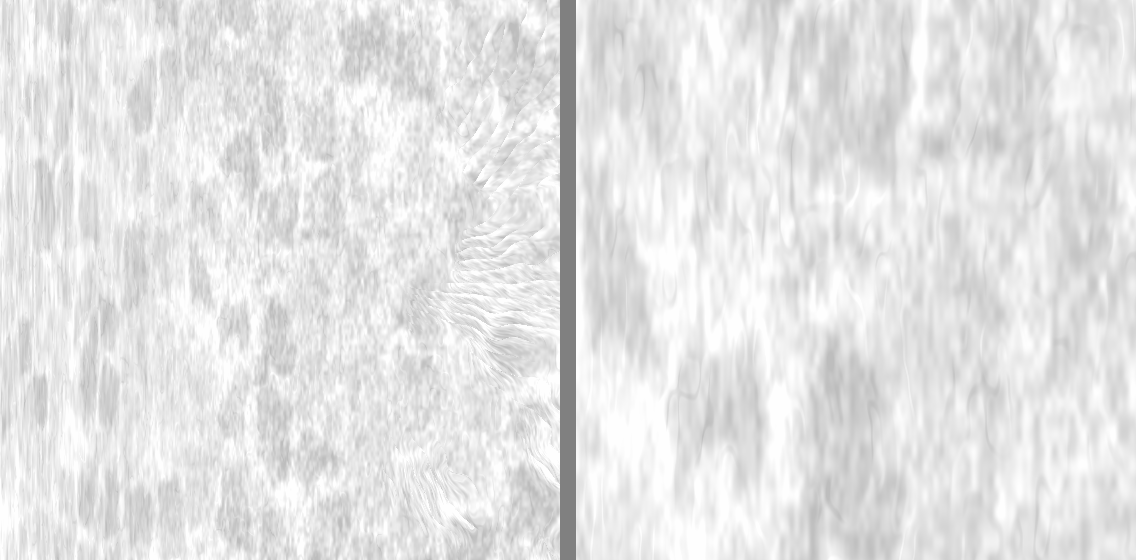
Left, the full canvas; right, a detail of the centre.
Give the GLSL for this texture, as a Shadertoy shader.

```glsl
float hash(vec2 p) {
    vec3 q = fract(vec3(p.xyx) * 0.1031);
    q += dot(q, q.yzx + 33.33);
    return fract((q.x + q.y) * q.z);
}

float noise(vec2 p) {
    vec2 i = floor(p), f = fract(p);
    f = f * f * (3.0 - 2.0 * f);
    return mix(mix(hash(i), hash(i + vec2(1, 0)), f.x),
               mix(hash(i + vec2(0, 1)), hash(i + vec2(1, 1)), f.x), f.y);
}

float fbm(vec2 p) {
    float sum = 0.0, gain = 0.53;
    for (int i = 0; i < 4; i++) {
        sum += gain * noise(p);
        p = p * 2.03 + 17.3;
        gain *= 0.5;
    }
    return sum;
}

// Columns are thin on the left and widen to the right
vec2 stretchColumns(vec2 p) {
    return vec2(log(1.0 + 3.2 * max(p.x, -0.2)) / 0.09, p.y * 6.5);
}

// Returns the gap to the neighbouring cell and a random value of the cell
vec2 cells(vec2 p) {
    vec2 base = floor(p);
    float nearest = 9.0, second = 9.0, id = 0.0;
    for (int y = -2; y <= 2; y++) {
        for (int x = -2; x <= 2; x++) {
            vec2 c = base + vec2(x, y);
            float shift = hash(vec2(c.x, 5.0));
            vec2 jitter = vec2(hash(c + 11.0), hash(c + 47.0)) - 0.5;
            vec2 d = c + 0.5 + jitter * vec2(0.3, 0.6) + vec2(0.0, shift - 0.5) - p;
            float dist = length(d * vec2(1.1, 0.9));
            if (dist < nearest) {
                second = nearest;
                nearest = dist;
                id = hash(c + 83.0);
            } else {
                second = min(second, dist);
            }
        }
    }
    return vec2(second - nearest, id);
}

void mainImage(out vec4 fragColor, in vec2 fragCoord) {
    vec2 p = fragCoord / iResolution.xy;

    // Torn, fanned slivers on the right
    vec2 arm = p - vec2(0.62, 0.5);
    float fan = atan(arm.y, arm.x) * 11.0 + 2.6 * noise(p * 6.0) + 0.7 * noise(p * 25.0);
    float saw = fract(fan);
    saw *= 1.0 - smoothstep(0.95, 1.0, saw);
    float torn = smoothstep(0.73, 0.83, p.x + 0.16 * (noise(p * 7.0 + 5.0) - 0.5));
    float patches = smoothstep(0.22, 0.45, noise(p * vec2(9.0, 11.0) + 31.0));
    float tear = torn * patches;
    vec2 across = normalize(vec2(-arm.y, arm.x) + 0.001);
    vec2 q = p + tear * saw * (across * 0.03 + vec2(0.035, 0.0));

    // Pale ragged walls around grey elongated cells
    vec2 s = stretchColumns(q);
    vec2 wobble = vec2(fbm(s * vec2(1.3, 1.6)), fbm(s * vec2(1.3, 1.6) + 40.0)) - 0.5;
    vec2 cell = cells(s + wobble * vec2(0.45, 0.9));
    float rough = fbm(s * vec2(4.0, 3.5) + 9.0) - 0.5;
    float core = smoothstep(0.02, 0.42, cell.x + 0.6 * rough);
    float body = mix(0.825, 0.9, smoothstep(0.15, 0.85, cell.y));
    float tone = mix(0.938, body, core);
    float cloud = fbm(s * vec2(1.4, 1.5) + 70.0);
    tone += 0.05 * smoothstep(0.5, 0.7, cloud) - 0.02 * smoothstep(0.5, 0.3, cloud);

    // Fibres: long on the left, short and round on the right
    float longFibre = noise(s * vec2(11.0, 3.2)) + 0.7 * noise(s * vec2(15.0, 7.0) + 3.0);
    float shortFibre = noise(s * vec2(15.0, 9.0) + 21.0) + 0.7 * noise(s * vec2(24.0, 17.0));
    float fibre = mix(longFibre, shortFibre, smoothstep(0.05, 0.5, q.x)) - 0.85;
    tone += mix(0.1, 0.125, smoothstep(0.05, 0.4, q.x)) * fibre;

    // Short dark and bright flecks along the fibres
    vec2 fleckUv = s * vec2(10.0, 4.5) + 3.0 * wobble;
    float ridge = abs(noise(fleckUv) - 0.5);
    float crease = 1.0 - smoothstep(0.02, 0.13, ridge);
    float place = noise(s * vec2(4.0, 5.0) + 55.0);
    tone -= 0.05 * crease * smoothstep(0.5, 0.75, place);
    tone += 0.045 * crease * smoothstep(0.45, 0.2, place);

    // Thin bright streaks between the left columns
    float streak = smoothstep(0.62, 0.9, noise(s * vec2(6.0, 0.9) + 90.0));
    tone += 0.05 * streak * smoothstep(0.6, 0.0, q.x);

    // Light catches the sliver edges
    float glint = smoothstep(0.5, 0.85, saw) * smoothstep(0.5, 0.7, noise(p * 18.0 + 60.0));
    tone += tear * (0.07 * glint + 0.05 * (saw - 0.5));

    fragColor = vec4(vec3(clamp(tone, 0.74, 0.995)), 1.0);
}
```
